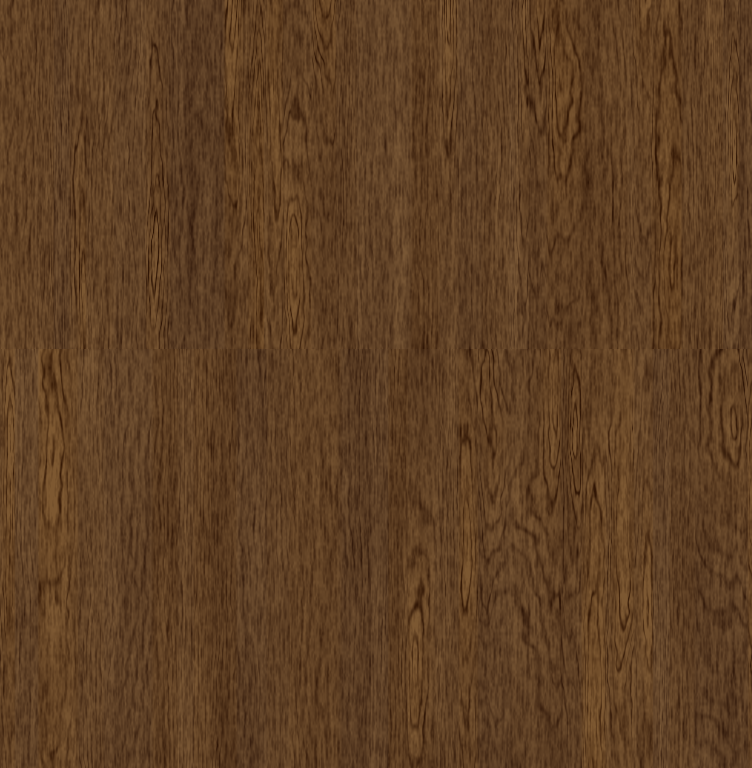
This texture is drawn by a Shadertoy shader. Its source:

```glsl
const vec3 MID_BROWN = vec3(0.362, 0.243, 0.138);
const vec3 TONE_STEP = vec3(0.075, 0.066, 0.046);
const vec3 WARM_SHIFT = vec3(0.010, 0.002, -0.010);
const float STAVES = 28.0;       // staves across the canvas
const float JOINT = 0.545;       // height of the butt joint
const float HEART_SHARE = 0.45;  // staves showing an arched heart
const float RING_FREQ = 135.0;
const vec2 FINE_PORES = vec2(230.0, 40.0);
const vec2 LONG_PORES = vec2(130.0, 11.0);
const vec2 FIBRES = vec2(330.0, 16.0);
const vec2 GRIT = vec2(500.0, 240.0);
const float TAU = 6.2831853;

float hash(vec2 p) {
    vec3 q = fract(vec3(p.xyx) * 0.1031);
    q += dot(q, q.yzx + 33.33);
    return fract((q.x + q.y) * q.z);
}

float noise(vec2 p) {
    vec2 i = floor(p), f = fract(p);
    f = f * f * (3.0 - 2.0 * f);
    vec2 e = vec2(1.0, 0.0);
    return mix(mix(hash(i), hash(i + e.xy), f.x),
               mix(hash(i + e.yx), hash(i + e.xx), f.x), f.y);
}

// Distance to the nearest scattered point
float cellular(vec2 p) {
    vec2 i = floor(p), f = fract(p);
    float nearest = 2.0;
    for (int y = -1; y <= 1; y++)
    for (int x = -1; x <= 1; x++) {
        vec2 cell = vec2(x, y);
        vec2 point = vec2(hash(i + cell), hash(i + cell + 71.7));
        nearest = min(nearest, length(cell + point - f));
    }
    return nearest;
}

// Growth rings and tint of one stave: x = tone, y = warmth
vec2 stave(float id, float row, float u, float y) {
    vec2 key = vec2(id + 5.0, row * 37.0 + 11.0);
    float seed = hash(key) * 90.0;
    float hasHeart = step(hash(key + 3.3), HEART_SHARE);
    float side = hash(key + 7.1) < 0.5 ? -1.0 : 1.0;
    float offCentre = side * mix(1.8 + 2.0 * hash(key + 9.7),
                                 0.3 * hash(key + 9.7), hasHeart);
    float heartY = JOINT * (row + 0.1 + 0.8 * hash(key + 13.9));

    // Stretched distance from the heart, bent by layered sines and noise
    float bend = 0.0022 * sin(y * 17.0 + seed) + 0.0010 * sin(y * 43.0 + seed * 2.3);
    float dx = (u - id - 0.5 - offCentre) / STAVES + bend;
    float dy = (y - heartY) * mix(0.05, 0.12, hash(key + 17.3));
    float wobble = noise(vec2(u * 2.6 + seed, y * 9.0)) - 0.5;
    float ripple = noise(vec2(u * 7.0 + seed, y * 60.0)) - 0.5;
    float radius = length(vec2(dx, dy)) + mix(0.004, 0.009, hasHeart) * wobble + 0.0026 * ripple;
    float phase = radius * RING_FREQ * mix(0.9, 1.5, hash(key + 21.1));

    // Narrow dark late wood, boldest around a heart
    float ring = pow(0.5 + 0.5 * sin(phase * TAU), 4.0) - 0.273;
    float nearHeart = hasHeart * exp(-radius * radius / 0.00040);
    float core = hasHeart * exp(-radius * radius / 0.00004);
    float patchy = 2.2 * noise(vec2(phase * 0.9 + seed, y * 14.0)) - 0.1;
    float tone = 0.48 * (hash(key + 27.7) - 0.5);
    tone -= ring * patchy * (0.65 + 1.15 * nearHeart);
    tone += 0.08 * nearHeart + 0.25 * core;
    return vec2(tone, hash(key + 31.3) - 0.5 + nearHeart);
}

void mainImage(out vec4 fragColor, in vec2 fragCoord) {
    vec2 p = fragCoord / iResolution.y;
    float row = step(JOINT, p.y);

    // Staves of uneven width with softened seams
    float u = p.x * STAVES + 0.45 * sin(p.x * 23.0 + row * 4.0)
            + 0.25 * sin(p.x * 51.0 + row * 2.0) + row * 0.43;
    float id = floor(u);
    float seam = smoothstep(0.90, 1.0, u - id);
    vec2 wood = mix(stave(id, row, u, p.y), stave(id + 1.0, row, u, p.y), seam);
    float tone = wood.x;

    // Long streaks and broad stain, running through the joint
    tone += 0.62 * (noise(p * vec2(85.0, 4.0)) - 0.5);
    tone += 0.28 * (noise(p * vec2(24.0, 6.0) + 40.0) - 0.5);
    tone += 0.18 * (noise(p * vec2(5.0, 4.0) + 80.0) - 0.5);

    // Thin pores, fibres and grit
    vec2 q = p + vec2(0.0012 * sin(p.y * 19.0 + p.x * 31.0), 0.0);
    float fine = cellular(q * FINE_PORES);
    float coarse = cellular(q * LONG_PORES + 130.0);
    float open = smoothstep(0.30, 0.70, noise(p * vec2(45.0, 9.0) + 17.0));
    tone -= 0.85 * (1.0 - smoothstep(0.10, 0.55, fine) - 0.34);
    tone -= 0.85 * open * (1.0 - smoothstep(0.08, 0.36, coarse) - 0.16);
    tone += 0.75 * (noise(q * FIBRES + 60.0) - 0.5);
    tone += 0.75 * (noise(p * GRIT) - 0.5);

    vec3 colour = MID_BROWN + TONE_STEP * clamp(tone, -2.4, 1.5) + WARM_SHIFT * wood.y;
    fragColor = vec4(colour, 1.0);
}
```
